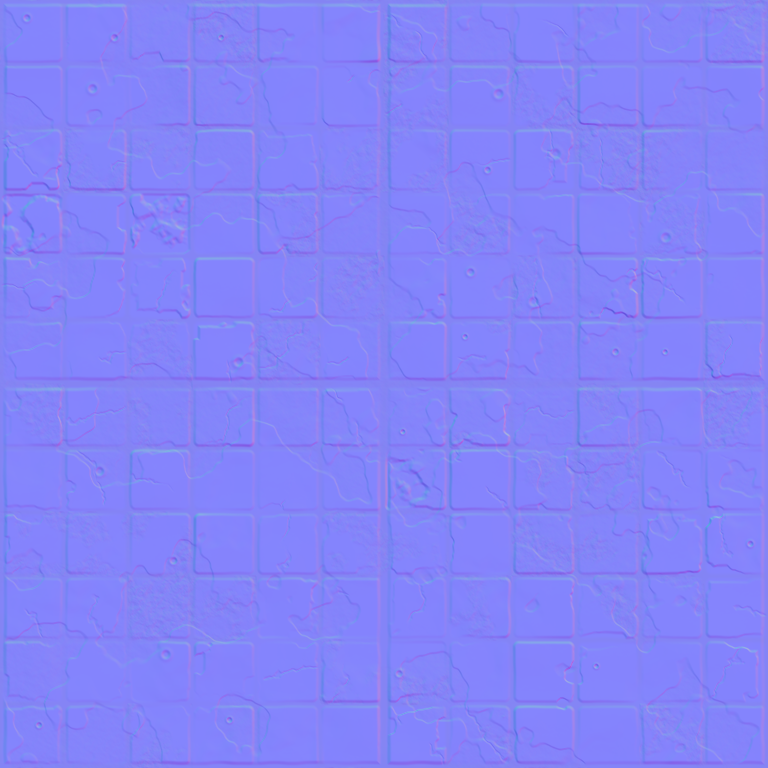
A Shadertoy shader for this texture map:

```glsl
// Tangent-space normal map of a worn 12 x 12 wall of square tiles.
// A height field (close-set tiles, wide seams, chips, cracks, peeling, pits)
// is differentiated numerically; slope and roughness are encoded as a colour.

const float TILES = 12.0;        // tiles across and down
const float SEAM_PERIOD = 6.0;   // tiles between wide seams
const float SEAM_HALF = 0.045;   // all lengths below are in tile widths
const float SEAM_DEPTH = 0.0055;
const float JOINT_HALF = 0.014;
const float CORNER = 0.10;
const float BEVEL = 0.055;
const float TILE_DEPTH = 0.0095;
const float TILE_TILT = 0.016;
const float PEEL_DEPTH = 0.0045;
const float CRACK_DEPTH = 0.0035;
const float PIT_DEPTH = 0.006;
const float GRAIN_DEPTH = 0.0035;
const float SWELL_DEPTH = 0.005;
const float SAMPLE_STEP = 0.014;
const float SLOPE_BLUE_LOSS = 0.26;
const float ROUGH_BLUE_LOSS = 0.032;
const vec3 FLAT_COLOUR = vec3(0.518, 0.518, 0.993);

vec4 hash4(vec2 p) {
    vec4 q = fract(p.xyxy * vec4(0.1031, 0.1030, 0.0973, 0.1099));
    q += dot(q, q.wzxy + 33.33);
    return fract((q.xxyz + q.yzzw) * q.zywx);
}

float noise(vec2 p) {
    vec2 i = floor(p), f = fract(p);
    f = f * f * f * (f * (f * 6.0 - 15.0) + 10.0);
    float low = mix(hash4(i).x, hash4(i + vec2(1, 0)).x, f.x);
    float high = mix(hash4(i + vec2(0, 1)).x, hash4(i + vec2(1, 1)).x, f.x);
    return mix(low, high, f.y);
}

// Every octave is rotated so that outlines do not follow the tile axes
float fbm(vec2 p) {
    float sum = 0.0, gain = 0.5;
    p = mat2(0.8, 0.6, -0.6, 0.8) * p;
    for (int i = 0; i < 4; i++) {
        sum += gain * noise(p);
        p = mat2(1.6, 1.2, -1.2, 1.6) * p + 7.3;
        gain *= 0.5;
    }
    return sum / 0.9375;
}

// Distance inside the edge of a rounded tile, positive on its face
float tileInset(vec2 local, float halfSize) {
    vec2 q = abs(local) - halfSize + CORNER;
    return CORNER - length(max(q, 0.0)) - min(max(q.x, q.y), 0.0);
}

// Wandering hairline, fading in and out along its length
float crack(vec2 local, vec2 p, vec4 rnd) {
    float angle = 6.2832 * rnd.x;
    float line = dot(local, vec2(cos(angle), sin(angle)));
    line += 0.3 * (rnd.y - 0.5) + 0.45 * (fbm(p * 3.0 + 40.0) - 0.5);
    float fade = smoothstep(0.42, 0.58, noise(p * 2.3 + 90.0));
    return fade * (1.0 - smoothstep(0.0, 0.035, abs(line)));
}

// Round pit with a slightly raised rim
float pit(vec2 local, vec4 rnd) {
    float radius = mix(0.04, 0.11, rnd.z * rnd.z);
    float r = length(local - 0.6 * (rnd.xy - 0.5)) / radius;
    return 0.5 * exp(-6.0 * (r - 1.0) * (r - 1.0)) - 1.0 + smoothstep(0.3, 1.0, r);
}

// x: height, y: roughness that dulls the blue channel
vec2 surface(vec2 p) {
    vec2 cell = floor(p);
    vec2 local = fract(p) - 0.5;
    vec4 shape = hash4(cell + 17.0);
    vec4 damage = hash4(cell + 61.0);
    vec4 place = hash4(cell + 113.0);

    // Tile face: slight tilt, chipped edges, joints filled in places
    vec2 wobble = vec2(noise(p * 3.5), noise(p * 3.5 + 30.0)) - 0.5;
    float inset = tileInset(local + 0.018 * wobble, 0.5 - JOINT_HALF);
    float joint = 1.0 - smoothstep(-0.01, 0.05, inset);
    float worn = smoothstep(0.57, 0.74, fbm(p * 1.7 + 11.0));
    float face = smoothstep(0.0, BEVEL, inset - worn * 0.16 * damage.x);
    float filled = 0.65 * smoothstep(0.50, 0.66, fbm(p * 0.7 + 3.0));
    float depth = TILE_DEPTH * mix(0.3, 1.0, shape.x * shape.x) * (1.0 - filled);
    float h = face * (depth + TILE_TILT * dot(local, place.xy - 0.5));

    // Wide seams around each block of tiles
    vec2 seam = abs(mod(p + 0.5 * SEAM_PERIOD, SEAM_PERIOD) - 0.5 * SEAM_PERIOD);
    float seamInset = min(seam.x, seam.y) + 0.02 * wobble.x - SEAM_HALF;
    float seamFace = smoothstep(0.0, 0.07, seamInset);
    h = h * seamFace + SEAM_DEPTH * seamFace;

    // Peeled layers whose outlines run across neighbouring tiles
    float peeled = smoothstep(0.575, 0.605, fbm(p * 0.95 + 53.0));
    h -= PEEL_DEPTH * peeled * seamFace;

    // Rough patches and a broad swell
    float roughArea = smoothstep(0.47, 0.60, fbm(p * 2.0 + 71.0)) * step(0.66, damage.z);
    float grain = fbm(p * 10.0 + 23.0) - 0.5;
    h += GRAIN_DEPTH * grain * (0.06 + 1.8 * roughArea + 0.6 * peeled);
    h += SWELL_DEPTH * (noise(p * 1.6 + 5.0) - 0.5);

    // Cracks, pits and a few strongly dented tiles
    h -= CRACK_DEPTH * crack(local, p, place) * step(0.6, damage.w) * face;
    h += PIT_DEPTH * pit(local, place.yzwx) * step(0.87, shape.w) * face;
    float dent = smoothstep(0.42, 0.60, fbm(p * 2.2 + 37.0));
    h -= 0.014 * dent * step(0.95, place.w) * face;

    float rough = joint * (1.0 - filled) + 0.45 * (1.0 - seamFace);
    rough += 0.35 * roughArea + 0.25 * peeled;
    return vec2(h, min(rough, 1.2));
}

void mainImage(out vec4 fragColor, in vec2 fragCoord) {
    vec2 p = fragCoord / iResolution.xy * TILES;
    vec2 e = vec2(SAMPLE_STEP, 0.0);
    vec2 right = surface(p + e.xy), left = surface(p - e.xy);
    vec2 up = surface(p + e.yx), down = surface(p - e.yx);
    vec2 slope = vec2(right.x - left.x, up.x - down.x) / (2.0 * SAMPLE_STEP);
    float rough = 0.25 * (right.y + left.y + up.y + down.y);

    // Slopes shift red and green; steepness and roughness lower blue
    vec2 tilt = normalize(vec3(-slope, 1.0)).xy;
    float blueLoss = SLOPE_BLUE_LOSS * length(tilt) + ROUGH_BLUE_LOSS * rough;
    vec3 colour = FLAT_COLOUR + vec3(0.5 * tilt, -blueLoss);
    fragColor = vec4(clamp(colour, 0.0, 1.0), 1.0);
}
```
